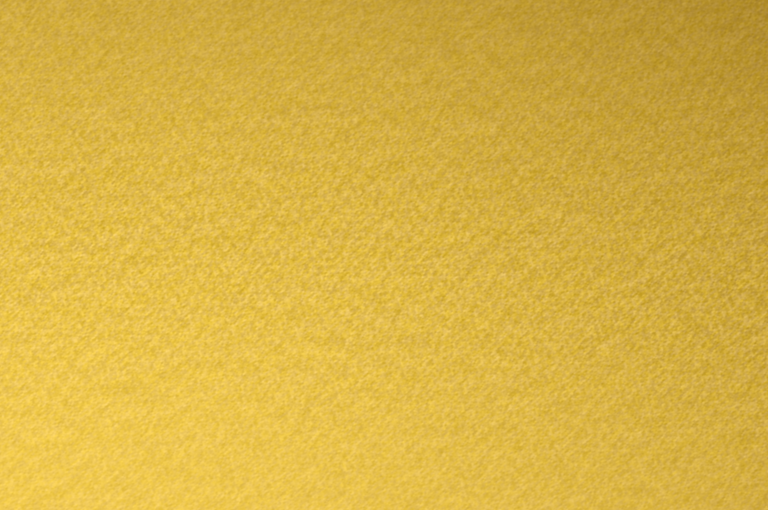
Reproduce this texture procedurally as a WebGL 1 fragment shader.

```glsl
precision highp float;

uniform vec2 u_resolution;

const vec3 SHADOW_GOLD = vec3(0.69, 0.55, 0.18);
const vec3 LIGHT_GOLD = vec3(0.945, 0.795, 0.325);
const vec3 THREAD_TINT = vec3(0.16, 0.16, 0.15);
const vec3 PALE_TINT = vec3(0.01, 0.015, 0.16);

float hash(vec2 p) {
    return fract(sin(dot(p, vec2(127.1, 311.7))) * 43758.5453);
}

// Smooth value noise, centred on zero
float noise(vec2 p) {
    vec2 cell = floor(p);
    vec2 f = fract(p);
    f = f * f * (3.0 - 2.0 * f);
    float low = mix(hash(cell), hash(cell + vec2(1.0, 0.0)), f.x);
    float high = mix(hash(cell + vec2(0.0, 1.0)), hash(cell + vec2(1.0, 1.0)), f.x);
    return mix(low, high, f.y) - 0.5;
}

vec2 rotate(vec2 p, float angle) {
    float c = cos(angle);
    float s = sin(angle);
    return vec2(c * p.x + s * p.y, c * p.y - s * p.x);
}

// Soft, broad unevenness of the cloth
float folds(vec2 p) {
    float sum = 0.0;
    float weight = 0.5;
    for (int i = 0; i < 3; i++) {
        sum += weight * noise(p);
        p = rotate(p, 0.7) * 2.1 + 5.3;
        weight *= 0.5;
    }
    return sum;
}

// Short threads running along one diagonal
float threads(vec2 p, float angle, float density, float stretch) {
    vec2 q = rotate(p, angle) * density;
    return noise(vec2(q.x / stretch, q.y) + 40.0);
}

// Light falls off towards the right and the top
float sheen(vec2 uv) {
    vec2 falloff = pow(uv, vec2(1.7));
    return 1.01 - 0.49 * falloff.x - 0.53 * falloff.y;
}

// Tilted band of sharp focus across the middle
float focusBand(vec2 uv) {
    float offset = uv.y - 0.5 + 0.14 * (uv.x - 0.5);
    return exp(-offset * offset * 7.0);
}

void main() {
    vec2 uv = gl_FragCoord.xy / u_resolution;
    vec2 p = gl_FragCoord.xy / u_resolution.y;
    float focus = focusBand(uv);

    // Base gradient with faint folds
    float tone = sheen(uv) + 0.06 * folds(p * vec2(2.5, 4.0));
    vec3 color = mix(SHADOW_GOLD, LIGHT_GOLD, tone);

    // Weave: crisp short threads in focus, a faint twill everywhere
    float fine = threads(p, 0.7, 250.0, 1.6);
    float grain = threads(p + 3.7, 0.3, 310.0, 1.2);
    float twill = threads(p + 1.9, 0.75, 150.0, 3.0);
    float weave = (0.6 * fine + 0.45 * grain) * mix(0.5, 1.0, focus);
    weave += 0.22 * twill;
    color += THREAD_TINT * weave;

    // Pale glints shift the saturation from grain to grain
    float glint = threads(p + 7.1, 0.6, 220.0, 1.4);
    color += PALE_TINT * glint * mix(0.6, 1.0, focus);

    gl_FragColor = vec4(clamp(color, 0.0, 1.0), 1.0);
}
```
